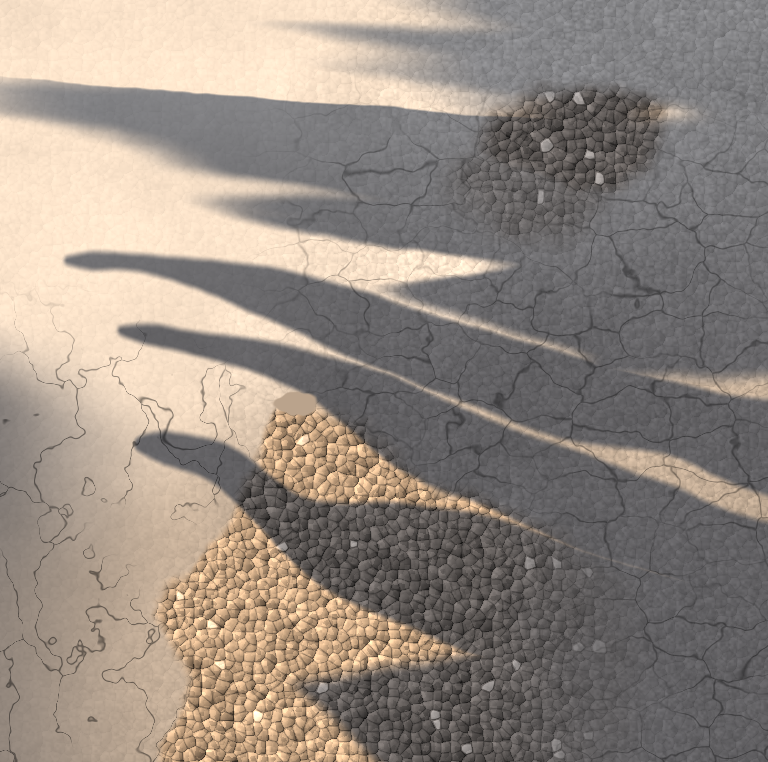
Reproduce this texture procedurally as a Shadertoy shader.

```glsl
// Cracked asphalt with loose gravel, crossed by long low-sun shadows.
const vec3 SUN_NEAR = vec3(0.78, 0.69, 0.60);
const vec3 SUN_FAR = vec3(1.0, 0.905, 0.805);
const vec3 SHADE_NEAR = vec3(0.39, 0.385, 0.395);
const vec3 SHADE_FAR = vec3(0.53, 0.53, 0.54);
const vec3 SUN_GRAVEL = vec3(0.80, 0.66, 0.52);
const vec3 SHADE_GRAVEL = vec3(0.365, 0.345, 0.335);
const vec2 CRACK_SCALE = vec2(13, 19);
const vec2 LONG_CRACK_SCALE = vec2(11, 6.5);
const float PEBBLE_SCALE = 75.0;
const float GRIT_SCALE = 150.0;
const float PENUMBRA = 0.006;

float hash(vec2 p) { return fract(sin(dot(p, vec2(127.1, 311.7))) * 43758.5453); }

float noise(vec2 p) {
  vec2 i = floor(p), f = fract(p);
  f *= f * (3.0 - 2.0 * f);
  return mix(mix(hash(i), hash(i + vec2(1, 0)), f.x),
             mix(hash(i + vec2(0, 1)), hash(i + 1.0), f.x), f.y);
}

float fbm(vec2 p) {
  float sum = 0.0, amp = 0.5;
  for (int i = 0; i < 4; i++) {
    sum += amp * noise(p);
    p = p * 2.03 + 17.3;
    amp *= 0.5;
  }
  return sum;
}

// Cells: gap to the border, random value, slope towards the light
vec3 cells(vec2 p) {
  vec2 near = vec2(0);
  float d1 = 9.0, d2 = 9.0, id = 0.0;
  for (int k = 0; k < 9; k++) {
    vec2 c = floor(p) + vec2(k % 3, k / 3) - 1.0;
    vec2 r = c + 0.1 + 0.8 * vec2(hash(c), hash(c + 41.7)) - p;
    float d = length(r);
    if (d < d1) { d2 = d1; d1 = d; near = r; id = hash(c + 9.2); }
    else d2 = min(d2, d);
  }
  return vec3(d2 - d1, id, dot(near, vec2(0.8, -0.6)));
}

// Smooth curve through eight evenly spaced heights, u in 0..7
float knot(vec4 a, vec4 b, int i) {
  i = clamp(i, 0, 7);
  return i < 4 ? a[i] : b[i - 4];
}

float curve(float u, vec4 a, vec4 b) {
  u = clamp(u, 0.0, 6.999);
  int i = int(u);
  float f = fract(u), p = knot(a, b, i - 1), q = knot(a, b, i);
  float r = knot(a, b, i + 1), s = knot(a, b, i + 2);
  return q + 0.5 * f * (r - p + f * (2.0 * p - 5.0 * q + 4.0 * r - s + f * (3.0 * (q - r) + s - p)));
}

float below(float edge, float soft, float v) {
  return 1.0 - smoothstep(edge - soft, edge + soft, v);
}

// Shadow with a rounded tip at x0, running to the right side
float longShadow(vec2 p, float x0, vec4 topA, vec4 topB, vec4 lowA, vec4 lowB) {
  float u = 7.0 * (p.x - x0) / (1.0 - x0);
  float top = curve(u, topA, topB), low = curve(u, lowA, lowB);
  float reach = 0.5 * (top - low) * sqrt(clamp((p.x - x0) / 0.045, 0.0, 1.0));
  return below(reach, PENUMBRA, abs(p.y - 0.5 * (top + low))) * smoothstep(x0, x0 + 0.01, p.x);
}

// Tree shade: feathered streaks above, a tongue-shaped edge below
float treeShadow(vec2 p) {
  float t = p.y + 0.09 * p.x;
  float low = mix(0.34, 0.07, smoothstep(0.75, 0.89, t));
  float feather = mix(low, 0.53, smoothstep(0.898, 0.908, t));
  feather += 0.26 * noise(vec2(p.x * 2.5, t * 42.0)) - 0.13;
  float upper = smoothstep(feather - 0.1, feather + 0.12, p.x);
  float edge = curve((0.738 - p.y) / 0.029, vec4(0.26, 0.34, 0.48, 0.65), vec4(0.51, 0.573, 0.664, 0.755));
  float lower = smoothstep(edge - 0.035, edge + 0.035, p.x);
  return mix(lower, upper, smoothstep(0.71, 0.75, p.y)) * smoothstep(0.49, 0.52, p.y);
}

float sunlight(vec2 p) {
  float s = treeShadow(p);
  s = max(s, longShadow(p, 0.078, vec4(0.672, 0.663, 0.652, 0.617), vec4(0.575, 0.539, 0.501, 0.475),
    vec4(0.648, 0.636, 0.583, 0.522), vec4(0.472, 0.424, 0.403, 0.35)));
  s = max(s, longShadow(p, 0.147, vec4(0.579, 0.564, 0.541, 0.505), vec4(0.451, 0.407, 0.36, 0.315),
    vec4(0.554, 0.529, 0.486, 0.39), vec4(0.333, 0.276, 0.239, 0.186)));
  s = max(s, longShadow(p, 0.169, vec4(0.436, 0.421, 0.345, 0.341), vec4(0.32, 0.278, 0.245, 0.213),
    vec4(0.396, 0.357, 0.238, 0.181), vec4(0.126, 0.062, 0.029, 0)));
  float x = p.x - 0.39;
  s = max(s, below(0.105 + 0.18 * x, 0.015, p.y) * smoothstep(0.08, 0.11, p.y + 0.95 * x));
  float haze = below(0.1, 0.16, p.x) * below(0.53 - 0.4 * p.x, 0.07, p.y);
  s = max(s, haze * mix(0.55, 0.85, smoothstep(0.15, 0.42, p.y)));
  vec2 gap = (p - vec2(0.87, 0.85)) * vec2(28, 90);
  return max(1.0 - s, 0.6 * exp(-dot(gap, gap)));
}

void mainImage(out vec4 fragColor, in vec2 fragCoord) {
  vec2 p = fragCoord / iResolution.xy;
  vec2 warp = vec2(fbm(p * 16.0), fbm(p * 16.0 + 31.0)) - 0.47;
  float lit = sunlight(p + 0.008 * warp);

  // Loose stone: near patch and far pothole
  vec2 q = p + 0.06 * warp;
  float left = 0.225 + 0.17 * smoothstep(0.24, 0.48, q.y) + 0.03 * sin(q.y * 28.0 - 1.0);
  float loose = smoothstep(-0.012, 0.012, q.x - left) * below(0.74, 0.14, q.x);
  loose *= below(0.686 - 0.54 * q.x, 0.02, q.y);
  loose = max(loose, below(1.0, 0.25, length((q - vec2(0.745, 0.815)) * vec2(9, 14))));
  loose = max(loose, 0.6 * below(1.0, 0.4, length((q - vec2(0.69, 0.755)) * vec2(10, 14))));

  // Surface colours in sun and in shade
  float far = smoothstep(0.2, 0.5, p.y - 0.25 * p.x);
  vec3 sun = mix(mix(SUN_NEAR, SUN_FAR, far), SUN_GRAVEL, loose);
  vec3 shade = mix(SHADE_NEAR, SHADE_FAR, smoothstep(0.45, 1.0, p.y));
  vec3 col = mix(mix(shade, SHADE_GRAVEL, loose), sun, lit);

  // Grain and pebbles
  float rough = mix(0.25, 1.0, smoothstep(0.0, 0.43, p.x - 0.35 * p.y));
  col *= 1.0 + 0.14 * (fbm(p * 9.0) - 0.47) + 0.16 * rough * (noise(p * 280.0) - 0.5);
  vec3 pebble = cells(p * PEBBLE_SCALE + warp);
  float stones = 0.28 * cells(p * GRIT_SCALE).y + 0.25 * pebble.y - 0.265;
  stones += 0.45 * pebble.z - 0.25 * below(0.12, 0.1, pebble.x);
  col *= 1.0 + stones * max(loose, 0.18 * rough);
  col += 0.22 * step(0.975, pebble.y) * smoothstep(0.1, 0.3, pebble.x) * loose;

  // Crazed cracks on the right, long ones lower left
  float crazed = below(0.03, 0.035, cells(p * CRACK_SCALE + 1.1 * warp).x);
  crazed *= smoothstep(0.28, 0.5, p.x) * below(0.85, 0.1, p.y);
  float wander = below(0.018, 0.022, cells(p * LONG_CRACK_SCALE + 1.6 * warp + 3.0).x);
  wander *= below(0.32, 0.05, p.x) * below(0.56, 0.1, p.y);
  float broken = smoothstep(0.3, 0.55, noise(p * 13.0 + 5.0));
  col *= 1.0 - (1.0 - loose) * (0.32 * crazed * mix(0.45, 1.0, broken) + 0.45 * wander * broken);

  // Broken slab
  float slab = below(1.0, 0.12, length((q - vec2(0.387, 0.465)) * vec2(36, 60)));
  col = mix(col, vec3(0.73, 0.64, 0.55), slab);
  fragColor = vec4(clamp(col, 0.0, 1.0), 1.0);
}
```
